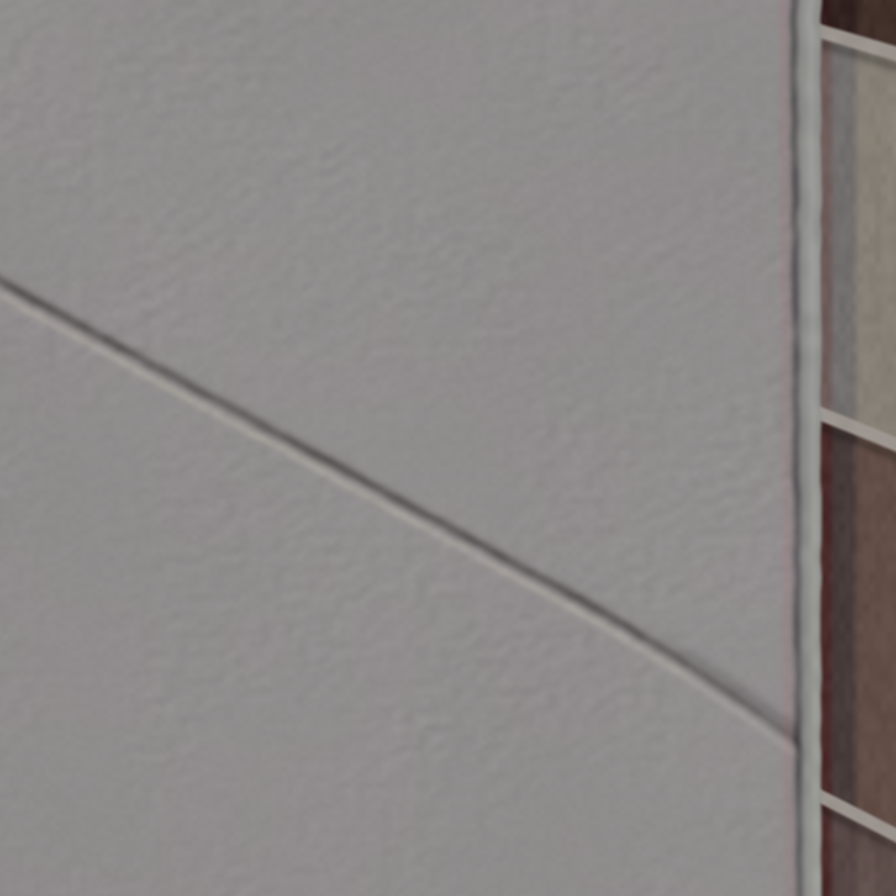
Reproduce this texture procedurally as a Shadertoy shader.

```glsl
// Grey wall panels with a slanted seam, beside a column of brown glass tiles in pale grout
float hash(vec2 p) {
    return fract(sin(dot(p, vec2(127.1, 311.7))) * 43758.5453);
}

float noise(vec2 p) {
    vec2 i = floor(p), f = fract(p);
    f = f * f * (3.0 - 2.0 * f);
    return mix(mix(hash(i), hash(i + vec2(1, 0)), f.x),
               mix(hash(i + vec2(0, 1)), hash(i + vec2(1, 1)), f.x), f.y);
}

// Soft ridge of half-width w around zero
float ridge(float d, float w) {
    return exp(-d * d / (w * w));
}

vec3 wall(vec2 uv) {
    vec3 col = vec3(0.562, 0.551, 0.552);
    col += 0.012 * (noise(uv * 5.0) - 0.5);
    col += vec3(0.012, -0.002, 0.008) * (noise(uv * 14.0 + 7.0) - 0.5);

    // Fine plaster bumps, lit from the upper left
    vec2 p = uv * vec2(75.0, 95.0);
    float bump = noise(p) - noise(p + vec2(0.45, -0.45));
    col += 0.035 * bump * noise(uv * 11.0 + 3.0);
    col += 0.012 * (noise(uv * 170.0) - 0.5);

    // Slanted seam: dark groove with a pale lip below it
    float bend = max(uv.x - 0.62, 0.0);
    float d = (uv.y - (0.685 - 0.548 * uv.x - 0.35 * bend * bend)) * 0.877;
    d += 0.0015 * (noise(uv * 60.0) - 0.5);
    float fade = 1.0 - 0.4 * smoothstep(0.7, 0.88, uv.x);
    float grain = 0.8 + 0.4 * noise(uv * 45.0);
    col -= vec3(0.17, 0.175, 0.18) * ridge(d - 0.001, 0.0062) * fade * grain;
    col += vec3(0.065, 0.060, 0.042) * ridge(d + 0.0125, 0.0055) * fade * grain;
    col -= 0.07 * ridge(d - 0.011, 0.008) * smoothstep(0.70, 0.82, uv.x);
    return col;
}

vec3 tiles(vec2 uv, float left) {
    // Rows tilt more steeply towards the bottom
    float x = uv.x - left;
    float row = (0.965 - uv.y - x * (0.28 + 0.25 * (1.0 - uv.y))) / 0.427;
    float k = floor(row);

    vec3 edge = vec3(0.29, 0.16, 0.16);
    vec3 band = vec3(0.28, 0.235, 0.23);
    vec3 face = vec3(0.385, 0.305, 0.275);
    if (k < 0.0) {
        edge = vec3(0.20, 0.11, 0.11);
        band = vec3(0.19, 0.13, 0.12);
        face = vec3(0.25, 0.18, 0.16);
    } else if (k < 1.0) {
        edge = vec3(0.43, 0.36, 0.35);
        band = vec3(0.45, 0.435, 0.43);
        face = vec3(0.525, 0.50, 0.46);
    } else if (k > 1.0) {
        band = vec3(0.33, 0.27, 0.265);
        face = vec3(0.375, 0.31, 0.295);
    }

    // Bevelled glass: shaded edge, grey band, then the face
    vec3 col = mix(edge, band, smoothstep(0.006, 0.018, x));
    col = mix(col, face, smoothstep(0.033, 0.046, x));
    col += 0.035 * (noise(uv * vec2(150.0, 90.0)) - 0.5);
    col += 0.02 * (noise(uv * vec2(90.0, 12.0)) - 0.5);

    // Pale grout between the rows, with a shadow beneath
    float gap = (fract(row + 0.5) - 0.5) * 0.427;
    col *= 1.0 - 0.22 * ridge(gap - 0.014, 0.007);
    vec3 grout = vec3(0.61, 0.585, 0.56) + 0.03 * (noise(uv * 70.0) - 0.5);
    return mix(col, grout, 1.0 - smoothstep(0.005, 0.011, abs(gap)));
}

void mainImage(out vec4 fragColor, in vec2 fragCoord) {
    vec2 uv = fragCoord / iResolution.xy;
    float lean = 0.006 * (1.0 - uv.y);
    float wobble = 0.002 * (noise(vec2(3.0, uv.y * 45.0)) - 0.5);
    float x = uv.x - lean + wobble;

    // Panel end: warm rim, dark joint, then the pale vertical grout
    vec3 col = wall(uv);
    col += vec3(0.015, -0.025, -0.02) * ridge(x - 0.874, 0.006);
    vec3 grout = vec3(0.555, 0.555, 0.545) + 0.04 * (noise(uv * vec2(90.0, 50.0)) - 0.5);
    col = mix(col, grout, smoothstep(0.880, 0.894, x));
    float joint = 0.8 + 0.4 * noise(vec2(9.0, uv.y * 35.0));
    col -= vec3(0.17, 0.175, 0.165) * ridge(x - 0.886, 0.0055) * joint;
    col += vec3(0.045, 0.05, 0.04) * ridge(x - 0.905, 0.006);

    // Tile column
    float left = 0.916;
    float inside = smoothstep(left - 0.003, left + 0.004, uv.x + wobble);
    col = mix(col, tiles(uv, left), inside);
    fragColor = vec4(clamp(col, 0.0, 1.0), 1.0);
}
```
